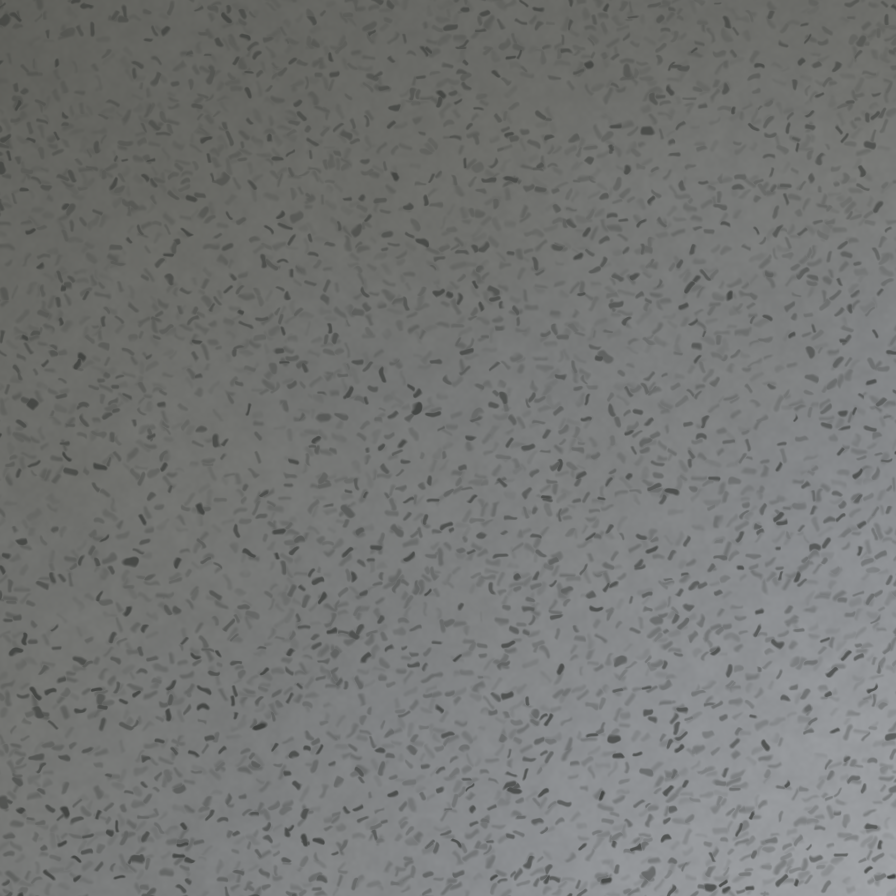
This texture is drawn by a Shadertoy shader. Its source:

```glsl
// Dim grey speckled stone slab with small dark flecks and soft light from the lower right.

const vec3 SHADOW_TINT = vec3(0.003, 0.005, -0.014);
const vec3 LIGHT_TINT = vec3(-0.010, 0.001, 0.013);
const vec3 FLECK_COLOR = vec3(0.19, 0.20, 0.19);

float hash(vec2 p) {
    vec3 q = fract(vec3(p.xyx) * 0.1031);
    q += dot(q, q.yzx + 33.33);
    return fract((q.x + q.y) * q.z);
}

vec2 hash2(vec2 p) {
    return vec2(hash(p), hash(p + 71.7));
}

float valueNoise(vec2 p) {
    vec2 cell = floor(p);
    vec2 f = fract(p);
    f = f * f * (3.0 - 2.0 * f);
    float low = mix(hash(cell), hash(cell + vec2(1, 0)), f.x);
    float high = mix(hash(cell + vec2(0, 1)), hash(cell + vec2(1, 1)), f.x);
    return mix(low, high, f.y);
}

float fbm(vec2 p) {
    float sum = 0.0;
    float weight = 0.5;
    for (int i = 0; i < 4; i++) {
        sum += weight * valueNoise(p);
        p = p * 2.03 + 17.3;
        weight *= 0.5;
    }
    return sum / 0.9375;
}

// Distance to a segment centred on the origin
float segmentDistance(vec2 p, vec2 dir, float halfLength) {
    float along = clamp(dot(p, dir), -halfLength, halfLength);
    return length(p - dir * along);
}

// Scattered soft strokes: sizes are in canvas units, density is the share of filled cells
float flecks(vec2 uv, float grid, float density, float halfLength, float radius, float blur, float seed) {
    vec2 cell = floor(uv * grid);
    float cover = 0.0;
    for (int y = -1; y <= 1; y++) {
        for (int x = -1; x <= 1; x++) {
            vec2 id = cell + vec2(x, y);
            vec2 key = id + seed;
            vec2 center = (id + hash2(key)) / grid;
            float clump = valueNoise(center * 17.0 + seed);
            float present = step(hash(key + 13.1), density * (0.4 + 1.2 * clump));
            // Mostly diagonal strokes: falling on the upper left, rising elsewhere
            float falling = step(hash(key + 29.3), 0.35 + 0.4 * (center.y - center.x));
            float angle = mix(0.55, -0.75, falling) + (hash(key + 41.9) - 0.5) * 1.5;
            float size = mix(0.5, 1.25, hash(key + 53.7));
            float d = segmentDistance(uv - center, vec2(cos(angle), sin(angle)), halfLength * size);
            float r = radius * mix(0.65, 1.2, hash(key + 67.3));
            float tone = mix(0.3, 1.0, pow(hash(key + 83.9), 1.5));
            float mark = 1.0 - smoothstep(r - blur, r + blur, d);
            cover = max(cover, present * tone * mark);
        }
    }
    return cover;
}

// Uneven light, dim at the upper left and bright at the lower right
float slabLight(vec2 uv) {
    float top = mix(0.375, 0.435, uv.x);
    float bottom = mix(0.465, 0.635, uv.x);
    float cloud = fbm(uv * 4.0 + 5.0) - 0.5;
    return mix(bottom, top, uv.y) + 0.035 * cloud;
}

void mainImage(out vec4 fragColor, in vec2 fragCoord) {
    vec2 uv = fragCoord / iResolution.xy;

    // Base tone, warm in the shade and cool in the light
    float light = slabLight(uv);
    float cool = smoothstep(0.37, 0.59, light + 0.06 * (fbm(uv * 5.0 + 31.0) - 0.5));
    vec3 color = vec3(light) + mix(SHADOW_TINT, LIGHT_TINT, cool);

    // Fine surface grain and faint mottling
    float grain = valueNoise(uv * 190.0) - 0.5;
    float mottle = fbm(uv * 55.0 + 9.0) - 0.5;
    color *= 1.0 + 0.025 * grain + 0.06 * mottle;

    // Bent coordinates roughen the fleck outlines
    vec2 bend = vec2(valueNoise(uv * 120.0 + 3.0), valueNoise(uv * 120.0 + 47.0)) - 0.5;
    vec2 p = uv + 0.0045 * bend;

    // Pale buried flecks, surface flecks and a few dark grains
    float buriedFlecks = flecks(p, 62.0, 0.60, 0.0050, 0.0026, 0.0022, 11.0);
    float surfaceFlecks = flecks(p, 54.0, 0.62, 0.0042, 0.0024, 0.0015, 137.0);
    float darkGrains = flecks(p, 24.0, 0.26, 0.0038, 0.0036, 0.0018, 311.0);
    float contrast = mix(0.95, 0.68, uv.y);
    float cover = max(0.36 * buriedFlecks, max(0.82 * surfaceFlecks, 0.95 * darkGrains));
    color = mix(color, FLECK_COLOR + 0.16 * (light - 0.4), cover * contrast);

    fragColor = vec4(color, 1.0);
}
```
